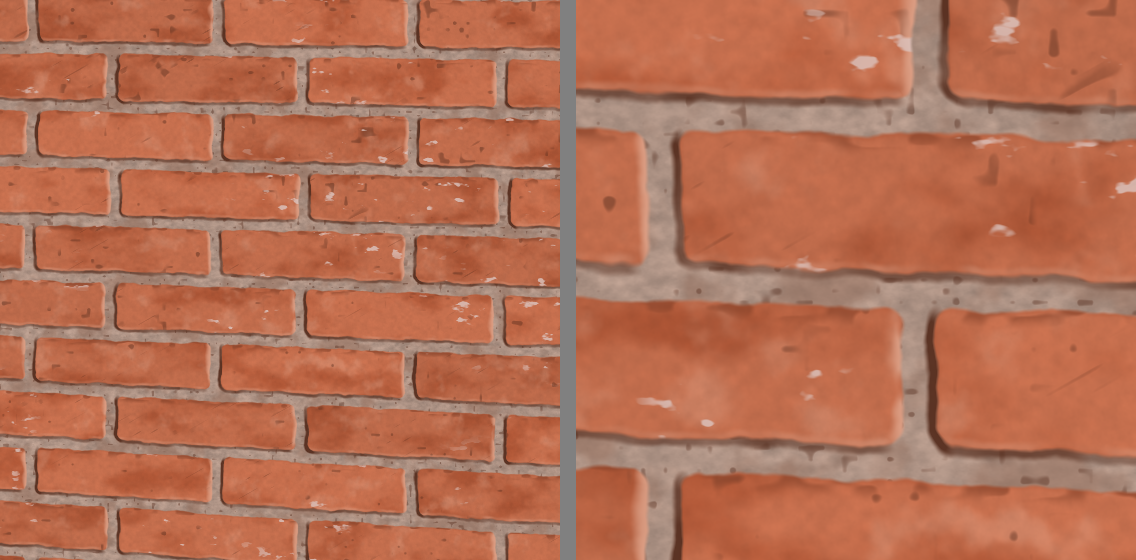
Left: the whole. Right: its middle third, enlarged.
Reproduce this texture procedurally as a WebGL 2 fragment shader.

```glsl
#version 300 es
precision highp float;
// A sunlit wall of long clay bricks in running bond, seen slightly from one side.
// A gentle warp gives the courses their slope; each brick is a rounded box with
// noisy edges, a pale lit lip, a shadow line, and mottled clay over gritty mortar.

uniform vec2 u_resolution;
out vec4 outColor;

#define BRICK_PITCH 0.3242   // brick plus joint, at the left edge
#define COURSE_PITCH 0.1     // course plus joint, at the left edge
#define BOND_SHIFT 0.45      // offset of every second course
#define JOINT vec2(0.0195, 0.0210)
#define CORNER 0.011
#define RAGGED 0.0042
#define SOFTNESS 0.0016
#define CLAY vec3(0.775, 0.435, 0.305)
#define DEEP_CLAY vec3(0.68, 0.335, 0.21)
#define PALE_CLAY vec3(0.87, 0.64, 0.54)
#define MORTAR vec3(0.68, 0.575, 0.52)
#define SHADOW vec3(0.33, 0.17, 0.11)

float hash(vec2 p) {
    return fract(sin(dot(p, vec2(127.1, 311.7))) * 43758.5453);
}

float noise(vec2 p) {
    vec2 i = floor(p), f = fract(p);
    f = f * f * (3.0 - 2.0 * f);
    return mix(mix(hash(i), hash(i + vec2(1, 0)), f.x),
               mix(hash(i + vec2(0, 1)), hash(i + vec2(1, 1)), f.x), f.y);
}

float fbm(vec2 p) {
    float sum = 0.0, weight = 0.5;
    for (int i = 0; i < 4; i++) {
        sum += weight * noise(p);
        p = mat2(1.6, 1.2, -1.2, 1.6) * p + 7.3;
        weight *= 0.5;
    }
    return sum / 0.9375;
}

float roundedBox(vec2 p, vec2 halfSize) {
    vec2 q = abs(p) - halfSize + CORNER;
    return length(max(q, 0.0)) + min(max(q.x, q.y), 0.0) - CORNER;
}

// Wall coordinates: x counts bricks, y counts courses downwards.
vec2 warpToWall(vec2 p) {
    float t = (p.x - 0.056) / BRICK_PITCH;
    float v = (1.0 - p.y - 0.0833 - 0.0143 * p.x) / (COURSE_PITCH + 0.0061 * p.x);
    v -= 0.0037 * v * (8.0 - v) * (1.0 - p.x);
    return vec2(t - 0.0215 * t * t, v);
}

vec3 clayColor(vec2 p, vec2 id, vec2 local, vec2 halfSize, float d) {
    // Broad mottling, grain and a tint for each brick
    vec2 q = p + 3.7 * id;
    float mottle = fbm(q * vec2(13.0, 22.0));
    vec3 color = mix(DEEP_CLAY, CLAY, smoothstep(0.2, 0.58, mottle));
    color = mix(color, PALE_CLAY, 0.35 * smoothstep(0.56, 0.85, fbm(q * 27.0 + 40.0)));
    color *= 0.98 + 0.06 * (hash(id + 9.0) - 0.5) + 0.11 * (fbm(p * 150.0) - 0.5);

    // Pits and slanted scratches
    float pits = smoothstep(0.79, 0.92, noise(q * 85.0)) * smoothstep(0.5, 0.7, noise(q * 31.0));
    vec2 along = mat2(0.87, -0.5, 0.5, 0.87) * q;
    float scratch = smoothstep(0.82, 0.95, noise(along * vec2(35.0, 170.0)))
                  * smoothstep(0.55, 0.75, noise(q * 12.0 + 5.0));
    color = mix(color, SHADOW, 0.42 * pits + 0.3 * scratch);

    // Pale lip on the lit right end and along the lower edge
    vec2 toEdge = halfSize - local * vec2(1, -1);
    float chips = noise(p * vec2(70.0, 55.0));
    float lip = (1.0 - smoothstep(0.001, 0.004 + 0.009 * chips, toEdge.x))
              * smoothstep(0.1, 0.5, chips + 0.15);
    lip = max(lip, 0.55 * chips * (1.0 - smoothstep(0.002, 0.007, toEdge.y)));
    color = mix(color, PALE_CLAY, 0.85 * lip);

    // Crumbly upper edge and sparse smears of lime
    float top = 1.0 - smoothstep(0.0, 0.012, halfSize.y - local.y);
    float crumbs = smoothstep(0.52, 0.75, noise(p * vec2(65.0, 120.0) + 11.0));
    color = mix(color, DEEP_CLAY * 0.75, 0.7 * top * crumbs);
    float lime = smoothstep(0.7, 0.78, fbm(p * vec2(34.0, 70.0) + 23.0))
               * smoothstep(0.5, 0.72, noise(p * 7.0 + 2.0) + 0.3 * top);
    color = mix(color, vec3(0.86, 0.77, 0.75), 0.8 * lime);
    return mix(color, DEEP_CLAY, 0.3 * smoothstep(-0.004, 0.0, d) * (1.0 - lip));
}

vec3 mortarColor(vec2 p) {
    float grit = fbm(p * vec2(100.0, 140.0));
    vec3 color = MORTAR * (0.84 + 0.32 * grit);
    color = mix(color, vec3(0.57, 0.42, 0.35), 0.5 * smoothstep(0.45, 0.75, fbm(p * 32.0)));
    return mix(color, SHADOW, 0.4 * smoothstep(0.8, 0.95, noise(p * 150.0)));
}

void main() {
    vec2 p = gl_FragCoord.xy / u_resolution.y;
    vec2 wall = warpToWall(p);

    // Running bond with a small drift in each course
    float course = floor(wall.y);
    wall.x -= BOND_SHIFT * (1.0 - mod(course, 2.0)) + 0.03 * (hash(vec2(course, 4.0)) - 0.5);
    vec2 id = floor(wall);
    vec2 cell = vec2(BRICK_PITCH + 0.018 * p.x, COURSE_PITCH + 0.0061 * p.x);
    vec2 local = (fract(wall) - 0.5) * cell * vec2(1, -1);
    vec2 halfSize = 0.5 * (cell - JOINT);

    // Ragged outline, and which way its nearest side faces the light
    vec2 wobble = vec2(fbm(p * 34.0), fbm(p * 34.0 + 60.0)) - 0.5;
    vec2 shape = local + 2.0 * RAGGED * wobble;
    float d = roundedBox(shape, halfSize);
    vec2 reach = 0.003 * vec2(0.87, 0.5);
    float facing = (roundedBox(shape + reach, halfSize) - roundedBox(shape - reach, halfSize)) / 0.006;

    float blur = max(SOFTNESS, 0.75 / u_resolution.y);
    vec3 color = mix(clayColor(p, id, shape, halfSize, d), mortarColor(p),
                     smoothstep(-blur, blur, d));

    // Patchy shadow line under the bricks and beside their left ends
    float line = smoothstep(-0.002, 0.001, d) * (1.0 - smoothstep(0.002, 0.0065, d));
    float patchy = 0.5 + 0.8 * noise(p * vec2(45.0, 30.0) + 17.0);
    color = mix(color, SHADOW, clamp(line * patchy * max(-facing, 0.0) * 1.25, 0.0, 0.92));
    outColor = vec4(color, 1.0);
}
```
